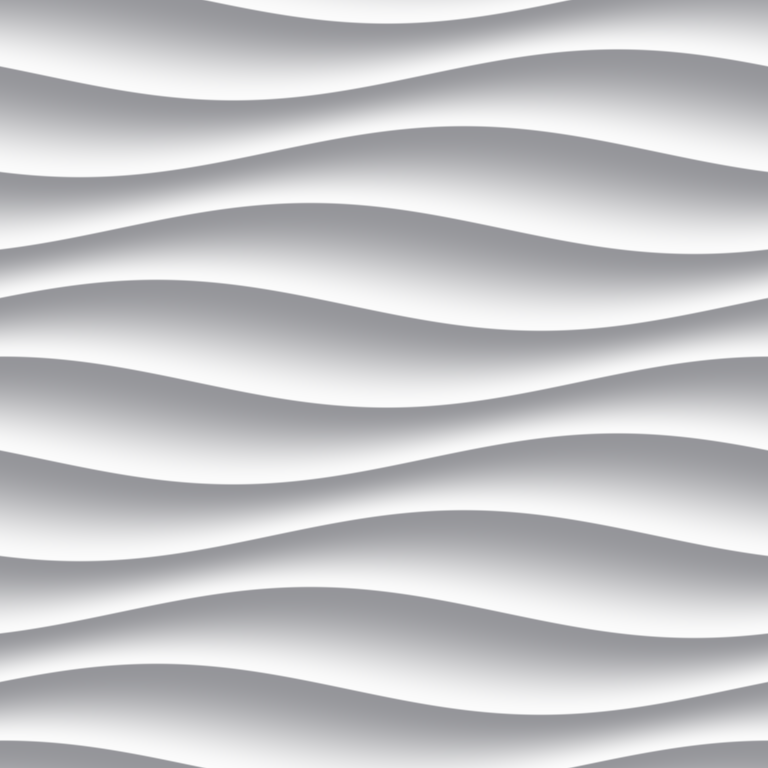
A Shadertoy shader for this pattern:

```glsl
const float TAU = 6.2831853;

// Layout, in units of the canvas
const int   EDGES_DOWN    = 10;      // whole number keeps the tile seamless
const float WAVES_ACROSS  = 1.0;
const float PHASE_STEP    = 0.2;     // wave shift from one edge to the next
const float AMPLITUDE     = 0.0332;
const vec2  CREST_OFFSET  = vec2(0.004, 0.0025);
const float EDGE_SOFTNESS = 0.0016;

// Shading
const vec3  SHADOW      = vec3(0.583, 0.585, 0.602);
const vec3  HIGHLIGHT   = vec3(0.985);
const float SHADE_CURVE = 1.12;      // above 1 widens the shadow

// Height of one wavy edge at x
float edgeHeight(int index, float x) {
    float i = float(index);
    float phase = WAVES_ACROSS * (x - CREST_OFFSET.x) - PHASE_STEP * i;
    return CREST_OFFSET.y + i / float(EDGES_DOWN) + AMPLITUDE * cos(TAU * phase);
}

// Shadow under the upper edge, fading to light at the lower one
vec3 panelColor(float y, float upper, float lower) {
    float depth = clamp((upper - y) / (upper - lower), 0.0, 1.0);
    return mix(SHADOW, HIGHLIGHT, smoothstep(0.0, 1.0, pow(depth, SHADE_CURVE)));
}

void mainImage(out vec4 fragColor, in vec2 fragCoord) {
    vec2 uv = fragCoord / iResolution.xy;
    float blur = max(EDGE_SOFTNESS, 0.75 / iResolution.y);

    // Layer the panels from top to bottom, with one spare beyond the canvas
    vec3 color = HIGHLIGHT;
    for (int i = EDGES_DOWN + 1; i >= 0; i--) {
        float upper = edgeHeight(i, uv.x);
        float lower = edgeHeight(i - 1, uv.x);
        float coverage = smoothstep(-blur, blur, upper - uv.y);
        color = mix(color, panelColor(uv.y, upper, lower), coverage);
    }

    fragColor = vec4(color, 1.0);
}
```
